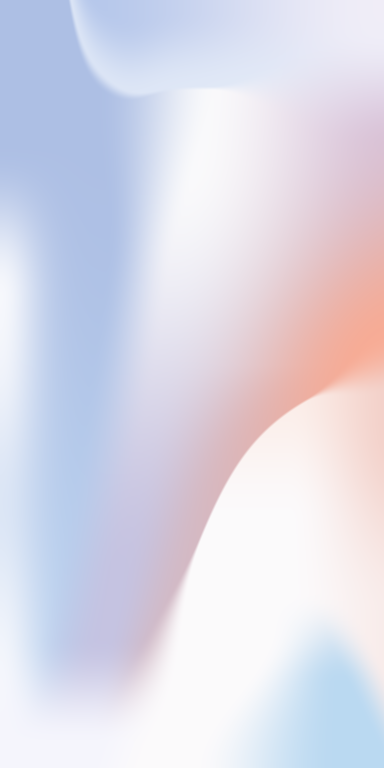
Write a Shadertoy shader that draws this background.

```glsl
// Soft pastel gradient: a blue field, a diagonal blush ribbon and pale folded sheets.

// Bell-shaped falloff, 1 at the centre
float bell(float x, float width) {
    float k = x / width;
    return exp(-k * k);
}

void mainImage(out vec4 fragColor, in vec2 fragCoord) {
    vec2 uv = fragCoord / iResolution.xy;
    float u = uv.x;
    float depth = 1.0 - uv.y; // 0 at the top, 1 at the bottom

    // Blue field with a white glow along the left side
    vec3 color = mix(vec3(0.68, 0.75, 0.895), vec3(0.72, 0.81, 0.93), smoothstep(0.2, 0.85, depth));
    float leftGlow = smoothstep(0.19, 0.39, depth) * (1.0 - 0.42 * bell(depth - 0.66, 0.15));
    color = mix(color, vec3(0.97, 0.975, 0.99), leftGlow * bell(u, 0.105));

    // Curved crest of the lower sheet, and its slope
    float curl = 0.225 * exp((0.5 - depth) / 0.055);
    float crest = 0.365 + 0.72 * (0.911 - depth) + curl;
    float slope = 0.72 + curl / 0.055;

    // Diagonal ribbon: white to lavender, then mauve towards the crest
    float ribbonLeft = 0.43 - 0.12 * depth - 0.22 * depth * depth;
    float ribbonBlur = mix(0.16, 0.085, smoothstep(0.1, 0.35, depth));
    vec3 ribbon = mix(vec3(0.98, 0.98, 0.985), vec3(0.77, 0.765, 0.885), smoothstep(0.2, 0.75, depth));
    vec3 mauve = mix(vec3(0.85, 0.77, 0.86), vec3(0.82, 0.73, 0.78), smoothstep(0.1, 0.5, depth));
    ribbon = mix(ribbon, mauve, smoothstep(ribbonLeft + 0.1, min(crest, 1.03), u));

    // Coral glow, tilted down to the left
    vec2 fromGlow = vec2(u - 0.98, depth - 0.46);
    fromGlow.y += 0.3 * fromGlow.x;
    float glow = bell(fromGlow.x, 0.33) * bell(fromGlow.y, 0.16);
    ribbon = mix(ribbon, vec3(0.97, 0.67, 0.58), glow);
    color = mix(color, ribbon, smoothstep(-ribbonBlur, ribbonBlur, u - ribbonLeft));

    // Pale mist along the bottom
    color = mix(color, vec3(0.96, 0.96, 0.99), smoothstep(0.83, 0.97, depth));

    // Upper flap with a bright rim
    float rim = 0.115 + 0.012 * bell(u - 0.34, 0.08) - 0.12 * exp((0.18 - u) / 0.04);
    float aboveRim = rim - depth;
    float rimBlur = 0.003 + 0.012 * (1.0 - smoothstep(0.2, 0.42, u)) + 0.07 * smoothstep(0.55, 0.9, u);
    vec3 flap = mix(vec3(0.71, 0.78, 0.92), vec3(0.94, 0.93, 0.97), smoothstep(0.18, 1.0, u));
    float rimLight = smoothstep(0.1, 0.0, aboveRim) * (1.0 - 0.7 * smoothstep(0.6, 1.0, u));
    flap = mix(flap, vec3(0.89, 0.92, 0.97), 0.85 * rimLight);
    color = mix(color, flap, smoothstep(-rimBlur, rimBlur, aboveRim));

    // Lower sheet: blush at the top and right, white in the middle
    vec3 sheet = mix(vec3(0.985, 0.93, 0.91), vec3(0.985, 0.98, 0.985), smoothstep(0.5, 0.68, depth));
    float blush = smoothstep(0.75, 1.05, u) * (1.0 - 0.65 * smoothstep(0.55, 0.8, depth));
    sheet = mix(sheet, vec3(0.95, 0.81, 0.78), blush);

    // Blue pool in the lower right, cut by a cream diagonal
    float poolLeft = mix(0.7, 0.5, smoothstep(0.82, 1.0, depth));
    float poolRight = 0.92 + (depth - 0.846);
    float pool = smoothstep(poolLeft, 0.88, u) * smoothstep(0.77, 0.89, depth);
    pool *= 1.0 - smoothstep(-0.06, 0.06, u - poolRight);
    sheet = mix(sheet, vec3(0.73, 0.85, 0.945), pool);

    // Crisp along the middle of the crest, soft at both ends
    float crestDistance = (u - crest) / length(vec2(1.0, 0.5 * slope));
    float crestBlur = 0.004 + 0.07 * smoothstep(0.8, 1.0, u) + 0.07 * smoothstep(0.7, 0.93, depth);
    color = mix(color, sheet, smoothstep(-crestBlur, crestBlur, crestDistance));

    fragColor = vec4(color, 1.0);
}
```
